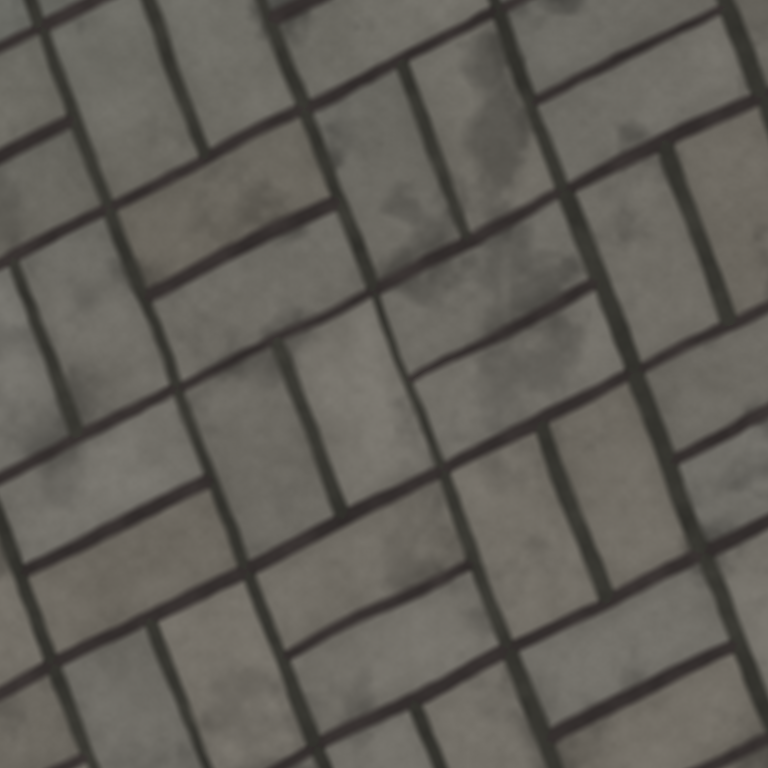
This texture is drawn by a WebGL 1 fragment shader. Its source:

```glsl
precision highp float;
uniform vec2 u_resolution;

#define ORIGIN vec2(0.232, 0.495)
#define ACROSS vec2(0.2526, 0.127)
#define DOWN vec2(0.0898, -0.2344)
#define CELL vec2(0.281, 0.250)
#define JOINT 0.0080
#define SOFT 0.0065
#define CORNER 0.006
#define WOBBLE 0.007
#define STONE vec3(0.442, 0.427, 0.396)
#define JOINT_MOSS vec3(0.215, 0.212, 0.190)
#define JOINT_SOIL vec3(0.212, 0.190, 0.185)

float hash(vec2 p) {
  return fract(sin(dot(p, vec2(127.1, 311.7))) * 43758.5453);
}

float noise(vec2 p) {
  vec2 i = floor(p), f = fract(p);
  f = f * f * (3.0 - 2.0 * f);
  return mix(mix(hash(i), hash(i + vec2(1.0, 0.0)), f.x),
             mix(hash(i + vec2(0.0, 1.0)), hash(i + 1.0), f.x), f.y);
}

float fbm(vec2 p) {
  float sum = 0.0, amp = 0.5;
  for (int i = 0; i < 4; i++) {
    sum += amp * noise(p);
    p = p * 2.03 + 17.3;
    amp *= 0.5;
  }
  return sum / 0.9375;
}

float cross2(vec2 a, vec2 b) {
  return a.x * b.y - a.y * b.x;
}

float roundedBox(vec2 p, vec2 halfSize, float radius) {
  vec2 q = abs(p) - halfSize + radius;
  return length(max(q, 0.0)) + min(max(q.x, q.y), 0.0) - radius;
}

void main() {
  vec2 p = gl_FragCoord.xy / u_resolution;

  // Skewed paving grid with slightly uneven lines
  vec2 warp = vec2(noise(p * 9.0), noise(p * 9.0 + 31.0)) - 0.5;
  warp += 0.3 * (vec2(noise(p * 45.0), noise(p * 45.0 + 53.0)) - 0.5);
  vec2 d = p - ORIGIN + WOBBLE * warp;
  vec2 grid = vec2(cross2(d, DOWN), cross2(ACROSS, d)) / cross2(ACROSS, DOWN);

  // Basket weave: each cell holds a pair of bricks, turned in alternate cells
  vec2 cell = floor(grid), f = fract(grid);
  float turned = mod(cell.x + cell.y, 2.0);
  vec2 axis = vec2(1.0 - turned, turned);
  float side = step(0.5, dot(f, axis));
  vec2 centre = mix(vec2(0.5), vec2(0.25 + 0.5 * side), axis);
  vec2 id = cell + 0.5 * side * axis + 0.25 * turned;

  // Each brick sits a little off its place
  vec2 local = (f - centre) * CELL;
  local += 0.004 * (vec2(hash(id + 3.1), hash(id + 7.7)) - 0.5);
  local += 0.025 * (hash(id + 11.3) - 0.5) * vec2(-local.y, local.x);
  vec2 gap = vec2(JOINT + 0.003 * (noise(p * 7.0 + 5.0) - 0.5));
  gap.x += 0.003 * smoothstep(0.55, 0.8, p.x);
  vec2 halfSize = CELL * (0.5 - 0.25 * axis) - gap;
  float dist = roundedBox(local, halfSize, CORNER);

  // Stone: tone per brick, cloudy wear, fine grain
  float tone = 0.045 * (hash(id + 19.0) - 0.5);
  tone += 0.07 * (fbm(p * 14.0 + 8.0) - 0.5);
  tone += 0.035 * (fbm(p * 75.0) - 0.5);
  vec3 stone = STONE + tone;
  stone += vec3(0.012, 0.0, -0.010) * (hash(id + 23.0) - 0.5);
  stone += vec3(-0.016, 0.0, 0.006) * smoothstep(0.5, 1.0, p.y) * (1.0 - p.x);
  stone += 0.015 * (0.5 - p.y);

  // Dark stains, heavier towards the upper right and along the edges
  float stain = smoothstep(0.52, 0.78, fbm(p * 11.0 + 40.0));
  float edgeDirt = smoothstep(-0.03, 0.0, dist);
  stone *= 1.0 - stain * (0.12 + 0.12 * smoothstep(0.8, 1.7, p.x + p.y) + 0.10 * edgeDirt);
  stone *= 1.0 - 0.04 * edgeDirt;

  // Joints: mossy along one direction, brown soil along the other
  vec2 edge = abs(local) - halfSize;
  vec3 joint = mix(JOINT_SOIL, JOINT_MOSS, smoothstep(-0.005, 0.005, edge.x - edge.y));
  joint *= 0.82 + 0.36 * fbm(p * 28.0 + 70.0);

  float soft = max(SOFT, 1.0 / min(u_resolution.x, u_resolution.y));
  gl_FragColor = vec4(mix(stone, joint, smoothstep(-soft, soft, dist)), 1.0);
}
```
